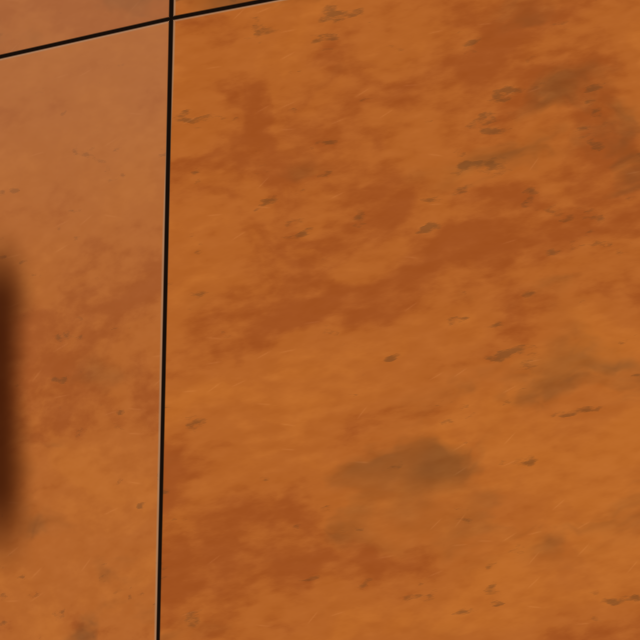
A WebGL 1 fragment shader for this texture:

```glsl
precision highp float;

uniform vec2 u_resolution;

const vec3 RUST = vec3(0.705, 0.388, 0.155);
const vec3 RUST_DEEP = vec3(0.635, 0.325, 0.130);
const vec3 RUST_GLOW = vec3(0.755, 0.430, 0.165);
const vec3 OLIVE_STAIN = vec3(0.435, 0.265, 0.135);
const vec3 PALE_HAZE = vec3(0.680, 0.435, 0.285);
const vec3 EDGE_SHADOW = vec3(0.230, 0.085, 0.020);
const vec3 SEAM_DARK = vec3(0.085, 0.050, 0.030);
const vec3 SEAM_RIM = vec3(0.670, 0.510, 0.390);

float hash(vec2 p) {
  vec3 q = fract(vec3(p.xyx) * 0.1031);
  q += dot(q, q.yzx + 33.33);
  return fract((q.x + q.y) * q.z);
}

float noise(vec2 p) {
  vec2 cell = floor(p);
  vec2 f = fract(p);
  f = f * f * (3.0 - 2.0 * f);
  float low = mix(hash(cell), hash(cell + vec2(1.0, 0.0)), f.x);
  float high = mix(hash(cell + vec2(0.0, 1.0)), hash(cell + 1.0), f.x);
  return mix(low, high, f.y);
}

float fbm(vec2 p) {
  float sum = 0.0;
  float amplitude = 0.5;
  for (int i = 0; i < 5; i++) {
    sum += amplitude * noise(p);
    p = mat2(1.6, 1.2, -1.2, 1.6) * p + 17.3;
    amplitude *= 0.5;
  }
  return sum / 0.97;
}

// Signed distances to the upright seam (x) and the sloping seam (y)
vec2 seamDistances(vec2 uv) {
  float upright = uv.x - (0.247 + 0.021 * uv.y);
  float fromCorner = uv.x - 0.267;
  float slope = fromCorner < 0.0 ? 0.224 : 0.192;
  return vec2(upright, (uv.y - 0.971 - slope * fromCorner) * 0.978);
}

float band(float dist, float halfWidth, float soft) {
  return 1.0 - smoothstep(halfWidth - soft, halfWidth + soft, abs(dist));
}

// Sparse short scratches, one candidate in each cell
float scratches(vec2 p, float soft) {
  vec2 cell = floor(p);
  vec2 f = fract(p) - 0.5;
  float angle = 0.3 + 1.2 * (hash(cell + 4.7) - 0.5);
  vec2 dir = vec2(cos(angle), sin(angle));
  float across = dot(f, vec2(-dir.y, dir.x));
  float along = 1.0 - smoothstep(0.1, 0.4, abs(dot(f, dir)));
  return band(across, 0.02, soft) * along * step(0.86, hash(cell + 9.1));
}

vec3 rustPatina(vec2 uv, vec2 panel, float soft) {
  vec2 p = uv + panel * vec2(7.3, 4.1);
  p.y -= 0.16 * p.x;
  float stretch = mix(1.0, 0.6, panel.x);
  vec2 grain = p * vec2(stretch, 1.0);
  vec2 warp = vec2(fbm(p * 5.0), fbm(p * 5.0 + 31.0)) - 0.5;

  // Broad clouds, mid-sized mottling and fine tooth
  float clouds = fbm(grain * 4.5 + warp + 3.0);
  float mottle = fbm(grain * 15.0 + warp * 2.0 + 11.0);
  float tooth = fbm(grain * vec2(55.0, 75.0) + 5.0);
  float tone = 0.45 * clouds + 0.40 * mottle + 0.15 * tooth;
  vec3 color = mix(RUST_DEEP, RUST, smoothstep(0.34, 0.51, tone));
  color = mix(color, RUST_GLOW, 0.65 * smoothstep(0.52, 0.68, tone));

  // Smoky stains and small dark specks
  float smoke = fbm(grain * vec2(9.0, 13.0) + warp * 1.5 + 47.0);
  float patch = smoothstep(0.40, 0.65, fbm(grain * 4.0 + 71.0));
  color = mix(color, OLIVE_STAIN, 0.60 * patch * smoothstep(0.53, 0.75, smoke));
  float speck = smoothstep(0.72, 0.86, fbm(grain * vec2(32.0, 46.0) + 83.0));
  color = mix(color, OLIVE_STAIN, 0.5 * speck);

  color += 0.035 * scratches(p * 26.0, 0.02 + soft * 26.0);
  return color + 0.035 * (tooth - 0.5);
}

void main() {
  vec2 uv = gl_FragCoord.xy / u_resolution;
  float soft = 0.8 / min(u_resolution.x, u_resolution.y);
  vec2 seam = seamDistances(uv);
  vec2 panel = step(vec2(0.0), seam);
  vec3 color = rustPatina(uv, panel, soft);

  // Pale sheen on the narrow panels
  float sheen = (1.0 - panel.x) * smoothstep(0.35, 0.95, uv.y);
  color = mix(color, PALE_HAZE, 0.48 * sheen + 0.12 * (1.0 - panel.x));

  // Ragged shadow along the left border
  float reach = 0.018 + 0.055 * fbm(vec2(uv.y * 7.0, 2.0));
  float span = smoothstep(0.08, 0.25, uv.y) * (1.0 - smoothstep(0.52, 0.66, uv.y));
  float shade = span * (1.0 - smoothstep(0.0, reach, uv.x));
  color = mix(color, EDGE_SHADOW, 0.85 * shade);

  // Lit rims beside the dark gaps
  float halfWidth = mix(0.0026, 0.0034, uv.y);
  float rimSide = mix(-0.0032, 0.0030, smoothstep(0.6, 0.95, uv.y));
  float uprightRim = band(seam.x - rimSide, halfWidth, soft + 0.0007);
  float slopingRim = band(seam.y + 0.0030, 0.0026, soft + 0.0007);
  color = mix(color, SEAM_RIM, 0.8 * max(uprightRim, slopingRim));
  float gap = max(band(seam.x, halfWidth, soft + 0.0005), band(seam.y, 0.0030, soft + 0.0005));
  color = mix(color, SEAM_DARK, gap);

  gl_FragColor = vec4(color, 1.0);
}
```
